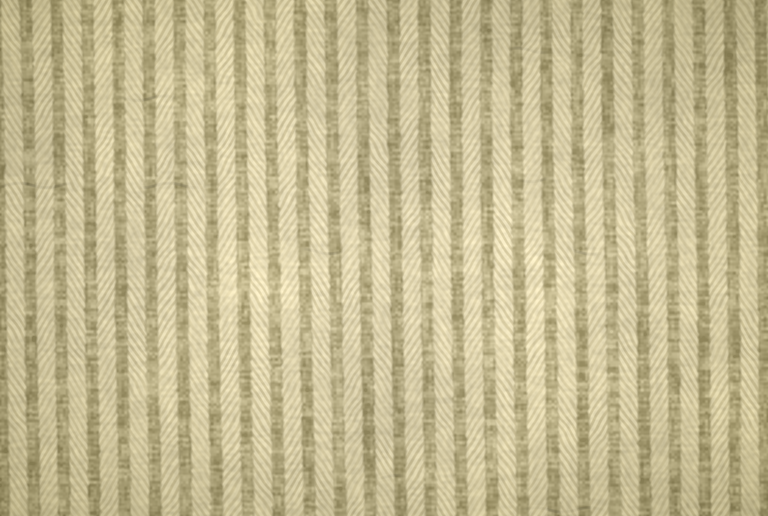
A Shadertoy shader for this texture:

```glsl
// Woven linen with vertical herringbone twill stripes over an open plain-weave ground.

#define STRIPES 25.1        // stripe repeats across the canvas
#define STRIPE_WIDTH 0.60   // share of one repeat
#define STRIPE_OFFSET 0.14  // start phase, in repeats
#define TWILL_LINES 70.0    // diagonals per canvas width, measured down
#define TWILL_SLANT 4.2     // diagonals crossed per repeat
#define THREADS 250.0       // plain-weave threads across
#define LEAN 0.0085         // drift of the stripes toward the bottom
#define WOBBLE 0.0045       // waviness of the stripes
#define VIGNETTE 0.18

const vec3 GROUND_DARK  = vec3(0.575, 0.535, 0.375);
const vec3 GROUND_LIGHT = vec3(0.825, 0.785, 0.635);
const vec3 TWILL_SHADE  = vec3(0.795, 0.75, 0.60);
const vec3 TWILL_CREAM  = vec3(0.90, 0.86, 0.725);

float hash(vec2 p) {
    return fract(sin(dot(p, vec2(127.1, 311.7))) * 43758.545);
}

float noise(vec2 p) {
    vec2 cell = floor(p), f = fract(p);
    f = f * f * (3.0 - 2.0 * f);
    return mix(mix(hash(cell), hash(cell + vec2(1, 0)), f.x),
               mix(hash(cell + vec2(0, 1)), hash(cell + vec2(1, 1)), f.x), f.y);
}

// Sum of octaves for soft blotches
float fbm(vec2 p) {
    float sum = 0.0, gain = 0.5;
    for (int i = 0; i < 4; i++) {
        sum += gain * noise(p);
        p = p * 2.03 + 17.3;
        gain *= 0.5;
    }
    return sum;
}

// Irregular crossing threads, 0 in the gaps and 1 on the yarn
float plainWeave(vec2 p) {
    float warp = noise(vec2(p.x * THREADS, p.y * 60.0));
    float weft = noise(vec2(p.x * 50.0, p.y * THREADS) + 51.0);
    float grain = noise(p * THREADS * 1.1 + 9.0);
    return 0.32 * warp + 0.36 * weft + 0.32 * grain;
}

// Short sagging pulled threads scattered over the cloth
float pulledThreads(vec2 p, float height) {
    float mark = 0.0;
    for (int i = 0; i < 9; i++) {
        float id = float(i);
        vec2 d = p - vec2(hash(vec2(id, 3.0)), hash(vec2(id, 8.0)) * height);
        float halfLength = mix(0.02, 0.07, hash(vec2(id, 5.0)));
        d.y += 0.003 * sin(d.x * 90.0 + id);
        float fade = 1.0 - smoothstep(0.3, 1.0, abs(d.x) / halfLength);
        mark = max(mark, fade * (1.0 - smoothstep(0.0005, 0.0032, abs(d.y))));
    }
    return mark;
}

void mainImage(out vec4 fragColor, in vec2 fragCoord) {
    vec2 p = fragCoord / iResolution.x;
    float height = iResolution.y / iResolution.x;
    float pixel = 1.0 / iResolution.x;

    // Stripe coordinates, gently bent by the drape of the cloth
    float bend = LEAN * (1.0 - p.y / height)
               + WOBBLE * (noise(p * vec2(5.0, 4.0) + 2.0) - 0.5);
    float u = (p.x - bend) * STRIPES + STRIPE_OFFSET;
    float index = floor(u);
    float across = u - index - 0.5;
    float direction = 1.0 - 2.0 * mod(index, 2.0);

    // Stripe coverage with slightly ragged edges
    float ragged = 0.07 * (noise(vec2(u * 3.0, p.y * 190.0)) - 0.5);
    float edge = abs(across) - 0.5 * STRIPE_WIDTH + ragged;
    float soft = 0.04 + 0.7 * pixel * STRIPES;
    float stripe = 1.0 - smoothstep(-soft, soft, edge);

    // Broad soft diagonals alternate direction from stripe to stripe
    float phase = p.y * TWILL_LINES + direction * across * TWILL_SLANT
                + hash(vec2(index, 4.0)) + 0.5 * noise(p * 45.0);
    float ridge = abs(fract(phase) - 0.5) * 2.0;
    float blur = 0.24 + pixel * TWILL_LINES;
    float twill = 1.0 - smoothstep(0.56 - blur, 0.56 + blur, ridge);

    // Yarn tones, uneven along each stripe and gap
    float weave = plainWeave(p);
    float gapTone = noise(vec2(floor(u + 0.5) * 7.3, p.y * 9.0)) - 0.5;
    float groundMix = 0.47 + 1.5 * (weave - 0.5) + 0.2 * gapTone;
    vec3 ground = mix(GROUND_DARK, GROUND_LIGHT, clamp(groundMix, 0.0, 1.0));
    float wear = 0.4 + 0.75 * noise(vec2(u * 2.0, p.y * 24.0));
    float ribbonMix = 0.5 + (twill - 0.5) * wear;
    vec3 ribbon = mix(TWILL_SHADE, TWILL_CREAM, clamp(ribbonMix, 0.0, 1.0));
    ribbon *= 1.0 + 0.16 * (weave - 0.5);

    // Thin shadow where the raised stripe meets the ground
    ground *= 1.0 - 0.03 * (1.0 - smoothstep(0.0, 0.09, edge));
    vec3 color = mix(ground, ribbon, stripe);

    // Pulled threads, blotches and darker, yellower borders
    color *= 1.0 - 0.13 * pulledThreads(p, height) * (1.0 - 0.6 * stripe);
    color *= 1.0 + 0.17 * (fbm(p * 6.0) - 0.47);
    vec2 fromCenter = 2.0 * fragCoord / iResolution.xy - 1.0;
    float border = dot(fromCenter, fromCenter) * 0.5;
    color *= 1.035 - VIGNETTE * border * vec3(0.9, 0.92, 1.3);

    fragColor = vec4(clamp(color, 0.0, 1.0), 1.0);
}
```
